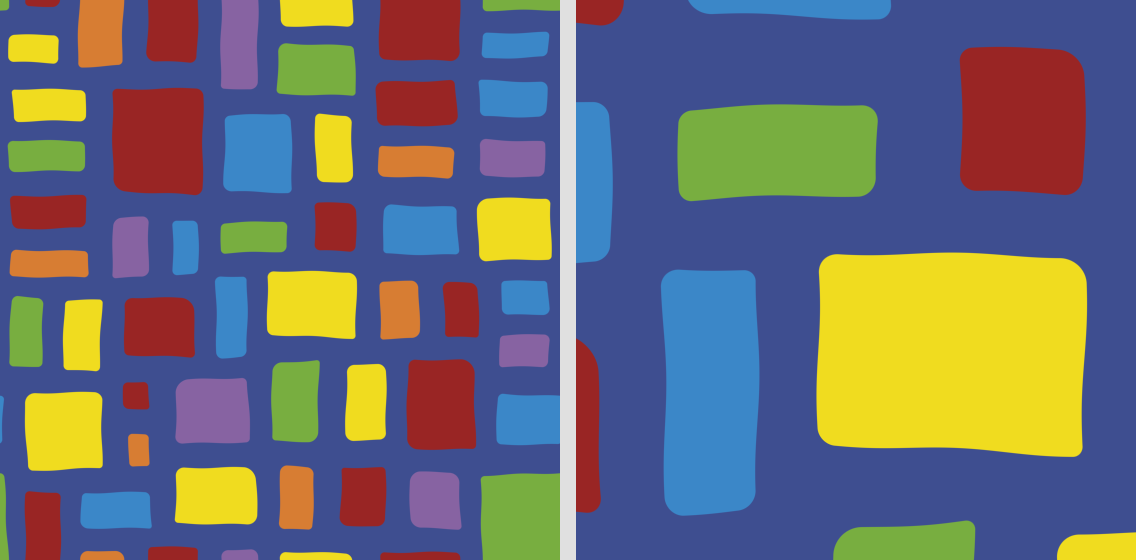
Left, the full canvas; right, a detail of the centre.
Give the GLSL for this pattern, as a WebGL 2 fragment shader.

```glsl
#version 300 es
precision highp float;
// Hand-cut coloured blocks scattered on indigo, tiling in both directions.
// A pinwheel grid with shifted walls gives rectangles of many sizes; some are
// cut in two, then each is inset, skewed and rounded unevenly.

uniform vec2 u_resolution;
out vec4 fragColor;

const float GRID = 6.0; // cells per side; must be even so the pinwheel wraps

const vec3 INDIGO = vec3(0.243, 0.306, 0.565);
const vec3 PAINTS[6] = vec3[6](
    vec3(0.600, 0.145, 0.140),  // red
    vec3(0.230, 0.530, 0.785),  // blue
    vec3(0.942, 0.862, 0.120),  // yellow
    vec3(0.842, 0.490, 0.200),  // orange
    vec3(0.530, 0.390, 0.635),  // purple
    vec3(0.470, 0.682, 0.250)); // green

// Colour shift of each row, so that stacked cells differ
const float ROW_SHIFT[6] = float[6](0.0, 2.0, 5.0, 3.0, 5.0, 2.0);

// Sine hash of a wrapped cell
float hash(vec2 cell, float seed) {
    vec3 key = vec3(mod(cell, GRID), seed);
    return fract(sin(dot(key, vec3(12.9898, 78.233, 37.719))) * 43758.5453);
}

vec2 hash2(vec2 cell, float seed) {
    return vec2(hash(cell, seed), hash(cell, seed + 0.5));
}

// Sideways shift of the wall centred on a grid vertex
float wallShift(vec2 vertex) {
    return 0.54 * (hash(vertex, 1.0) - 0.5);
}

// Signed distance to a slightly crooked box with four different corner radii
float crookedBox(vec2 q, vec2 halfSize, vec2 cell, float seed) {
    vec2 shear = 0.07 * (hash2(cell, seed + 1.0) - 0.5);
    vec2 taper = 0.06 * (hash2(cell, seed + 2.0) - 0.5);
    vec2 phase = 6.283 * hash2(cell, seed + 3.0);
    q += shear * q.yx;
    q *= 1.0 + taper * q.yx / halfSize.yx;
    q += 0.0012 * sin(55.0 * q.yx + phase);

    float corner = step(0.0, q.x) + 2.0 * step(0.0, q.y);
    float roundness = hash(cell, seed + 4.0 + corner);
    float radius = mix(0.006, 0.025, roundness * roundness);
    radius = min(radius, 0.4 * min(halfSize.x, halfSize.y));

    vec2 d = abs(q) - halfSize + radius;
    return length(max(d, 0.0)) + min(max(d.x, d.y), 0.0) - radius;
}

void main() {
    vec2 uv = gl_FragCoord.xy / u_resolution;
    vec2 p = uv * GRID;
    float pixel = 1.0 / min(u_resolution.x, u_resolution.y);
    vec3 color = INDIGO;

    for (int j = -1; j <= 1; j++) {
        for (int i = -1; i <= 1; i++) {
            vec2 cell = floor(p) + vec2(i, j);

            // Walls alternate between lying and standing at the four corners
            float sw = wallShift(cell);
            float se = wallShift(cell + vec2(1.0, 0.0));
            float nw = wallShift(cell + vec2(0.0, 1.0));
            float ne = wallShift(cell + 1.0);
            bool even = mod(cell.x + cell.y, 2.0) < 0.5;
            vec2 low = cell + (even ? vec2(nw, sw) : vec2(sw, se));
            vec2 high = cell + 1.0 + (even ? vec2(se, ne) : vec2(ne, nw));

            int row = int(mod(cell.y, GRID));
            int paint = int(mod(cell.x + ROW_SHIFT[row], 6.0));
            float seed = 10.0;

            // Cut some orange, purple and green cells into a pair of bars
            vec2 size = high - low;
            bool roomy = max(size.x, size.y) > 1.05;
            if (paint > 2 && roomy && hash(cell, 2.0) < 0.7) {
                vec2 axis = size.x > size.y ? vec2(1.0, 0.0) : vec2(0.0, 1.0);
                vec2 cut = mix(low, high, 0.44 + 0.12 * hash(cell, 3.0));
                if (dot(p - cut, axis) > 0.0) {
                    low = mix(low, cut, axis);
                    paint -= 3;
                    seed = 30.0;
                } else {
                    high = mix(high, cut, axis);
                }
            }

            // Inset by uneven margins and paint with a smooth edge
            low = low / GRID + 0.015 + 0.012 * hash2(cell, seed + 9.0);
            high = high / GRID - 0.015 - 0.012 * hash2(cell, seed + 10.0);
            vec2 center = 0.5 * (low + high);
            float d = crookedBox(uv - center, 0.5 * (high - low), cell, seed);
            float cover = 1.0 - smoothstep(-0.75 * pixel, 0.75 * pixel, d);
            color = mix(color, PAINTS[paint], cover);
        }
    }

    fragColor = vec4(color, 1.0);
}
```
